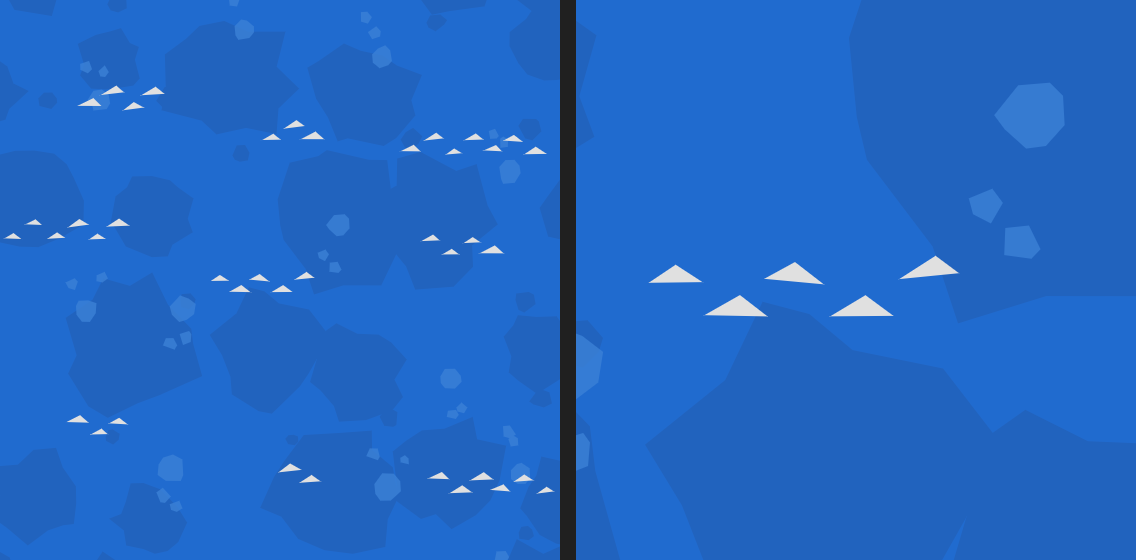
Left: the whole. Right: its middle third, enlarged.
This texture is drawn by a WebGL 2 fragment shader. Its source:

```glsl
#version 300 es
precision highp float;
// Flat stylised sea: ragged dark patches and small pale facets on clear blue,
// with zigzag flocks of white wave crests. Every shape is a hashed polygon or
// triangle scattered over a jittered grid and merged by distance.

uniform vec2 u_resolution;
out vec4 fragColor;

// Three random values per cell and seed (integer hash).
vec3 random(vec2 cell, float seed) {
    uvec3 v = uvec3(ivec3(vec3(cell, seed))) * 1664525u + 1013904223u;
    v.x += v.y * v.z; v.y += v.z * v.x; v.z += v.x * v.y;
    v ^= v >> 16u;
    v.x += v.y * v.z; v.y += v.z * v.x; v.z += v.x * v.y;
    return vec3(v >> 16u) / 65535.0;
}

// Evenly spread value per cell, so sizes stay balanced over the canvas.
float spread(vec2 cell, float shift) {
    return fract(dot(cell, vec2(0.7549, 0.5698)) + shift);
}

vec2 corner(vec2 cell, float seed, int i, int sides, float rough) {
    vec3 r = random(cell, seed * 32.0 + float(i));
    float angle = 6.28319 * (float(i) + 0.7 * (r.x - 0.5)) / float(sides) + seed;
    return mix(1.0 - rough, 1.0, r.y) * vec2(cos(angle), sin(angle));
}

// Signed distance to an irregular polygon that fits in the given radius.
float polygon(vec2 p, vec2 cell, float seed, int sides, float radius, float rough) {
    if (length(p) > radius + 0.004) return length(p) - radius;
    vec2 a = radius * corner(cell, seed, sides - 1, sides, rough);
    float nearest = 1e3, side = 1.0;
    for (int i = 0; i < sides; i++) {
        vec2 b = radius * corner(cell, seed, i, sides, rough);
        vec2 edge = b - a, w = p - a;
        vec2 offset = w - edge * clamp(dot(w, edge) / dot(edge, edge), 0.0, 1.0);
        nearest = min(nearest, dot(offset, offset));
        bvec3 crossing = bvec3(p.y >= a.y, p.y < b.y, edge.x * w.y > edge.y * w.x);
        if (all(crossing) || all(not(crossing))) side = -side;
        a = b;
    }
    return side * sqrt(nearest);
}

// Low triangle on a base from -1 to 1, with its peak right of the middle.
float crest(vec2 p, float peak, float height) {
    float left = dot(p + vec2(1, 0), normalize(vec2(-height, peak + 1.0)));
    float right = dot(p - vec2(1, 0), normalize(vec2(height, 1.0 - peak)));
    return max(-p.y, max(left, right));
}

// Large ragged patches in staggered rows, with specks in the gaps.
float darkPatches(vec2 p) {
    float d = 1.0;
    vec2 home = floor(p * 4.0);
    for (int k = 0; k < 9; k++) {
        vec2 cell = home + vec2(k % 3, k / 3) - 1.0;
        vec3 r = random(cell, 1.0);
        vec2 center = cell + 0.5 + 0.42 * (r.xy - 0.5);
        center.x += 0.5 * mod(cell.y, 2.0) - 0.25;
        float radius = 0.25 * mix(0.27, 0.62, spread(cell, 0.3));
        d = min(d, polygon(p - center * 0.25, cell, 2.0, 15, radius, 0.34));
        r = random(cell, 3.0);
        center = cell + 0.7 * (r.xy - 0.5);
        d = min(d, polygon(p - center * 0.25, cell, 4.0, 7, mix(0.012, 0.026, r.z), 0.3));
    }
    return d;
}

// Pale facets: one larger stone with two chips above or below it.
float paleFacets(vec2 p) {
    float d = 1.0;
    vec2 home = floor(p * 4.0);
    for (int k = 0; k < 9; k++) {
        vec2 cell = home + vec2(k % 3, k / 3) - 1.0;
        if (spread(cell, 0.8) > 0.68) continue;
        vec3 r = random(cell, 5.0);
        vec2 center = 0.25 * (cell + 0.5 + 0.6 * (r.xy - 0.5));
        d = min(d, polygon(p - center, cell, 6.0, 8, mix(0.019, 0.031, r.z), 0.25));
        for (float chip = 0.0; chip < 2.0; chip++) {
            vec3 s = random(cell, 7.0 + chip);
            vec2 shift = vec2(0.07 * (s.x - 0.5), 0.042 + 0.02 * s.y + 0.015 * chip);
            shift.y *= r.x > 0.5 ? 1.0 : -1.0;
            d = min(d, polygon(p - center - shift, cell, 9.0 + chip, 5, mix(0.010, 0.016, s.z), 0.25));
        }
    }
    return d;
}

// Flocks of two to seven crests stepping alternately up and down.
float whiteCrests(vec2 p) {
    float d = 1.0;
    vec2 home = floor(p * 3.0);
    for (int k = 0; k < 9; k++) {
        vec2 cell = home + vec2(k % 3, k / 3) - 1.0;
        vec3 r = random(cell, 12.0);
        vec2 center = (cell + 0.5 + vec2(0.3, 0.6) * (r.xy - 0.5)) / 3.0;
        float count = 2.0 + floor(5.5 * spread(cell, 0.3));
        for (float i = 0.0; i < count; i++) {
            vec3 s = random(cell, 13.0 + i);
            float zigzag = 0.011 * (mod(i + floor(2.0 * r.z), 2.0) * 2.0 - 1.0);
            vec2 place = vec2((i - 0.5 * (count - 1.0)) * 0.037, zigzag);
            place += vec2(0.008, 0.007) * (s.xy - 0.5);
            float size = mix(0.0145, 0.0215, s.z);
            vec2 q = (p - center - place) / size;
            q.y -= 0.24 * (s.x - 0.4) * q.x;
            d = min(d, size * crest(q, mix(0.0, 0.4, s.y), 0.66));
        }
    }
    return d;
}

float coverage(float d) {
    return clamp(0.5 - d * u_resolution.y, 0.0, 1.0);
}

void main() {
    vec2 p = gl_FragCoord.xy / u_resolution.y;
    vec3 color = vec3(0.127, 0.42, 0.813);
    color = mix(color, vec3(0.13, 0.388, 0.745), coverage(darkPatches(p)));
    color = mix(color, vec3(0.23, 0.505, 0.84), 0.8 * coverage(paleFacets(p)));
    color = mix(color, vec3(0.88, 0.88, 0.88), coverage(whiteCrests(p)));
    fragColor = vec4(color, 1.0);
}
```
